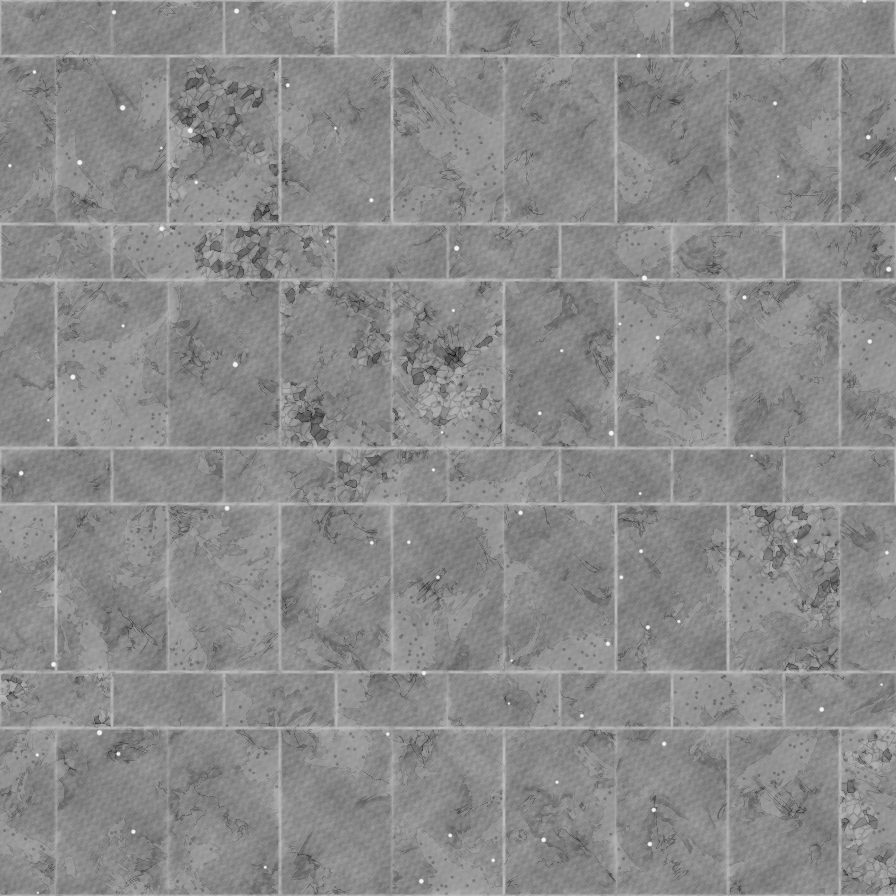
Give the GLSL for this texture, as a Shadertoy shader.

```glsl
// Grey stone wall: four pairs of a tall and a short course, eight stones across,
// shifted by half a stone. Layered sines make stains, veins and pale patches;
// cellular noise makes the pitted crust and the scattered white specks.

float hash(vec2 p) {
    vec3 q = fract(p.xyx * 0.1031);
    q += dot(q, q.yzx + 33.33);
    return fract((q.x + q.y) * q.z);
}

// Warped, rotated sine octaves, roughly -0.8 to 0.8
float clouds(vec2 p, int octaves) {
    float sum = 0.0, amp = 0.5;
    for (int i = 0; i < octaves; i++) {
        p += 0.45 * sin(p.yx * 1.3 + float(i) * 1.7);
        sum += amp * sin(p.x) * sin(p.y);
        p = mat2(1.6, 1.2, -1.2, 1.6) * p + 3.1;
        amp *= 0.58;
    }
    return sum;
}

// Nearest distance, second distance, random value of the nearest cell
vec3 cells(vec2 p) {
    vec2 base = floor(p);
    vec3 best = vec3(9.0, 9.0, 0.0);
    for (int y = -1; y <= 1; y++)
    for (int x = -1; x <= 1; x++) {
        vec2 id = base + vec2(x, y);
        vec2 point = id + vec2(hash(id), hash(id + 57.3));
        float d = distance(p, point);
        if (d < best.x) best = vec3(d, best.x, hash(id + 19.7));
        else best.y = min(best.y, d);
    }
    return best;
}

void mainImage(out vec4 fragColor, in vec2 fragCoord) {
    vec2 uv = fragCoord / iResolution.xy;
    float px = 1.0 / min(iResolution.x, iResolution.y);

    // Courses: the tall one fills the lower three quarters of each pair
    float pairY = fract(uv.y * 4.0);
    bool tall = pairY < 0.75;
    float row = floor(uv.y * 4.0) * 2.0 + (tall ? 0.0 : 1.0);
    float column = uv.x * 8.0 + (tall ? 0.5 : 0.0);
    vec2 stone = vec2(floor(column), row);
    vec2 size = vec2(0.125, tall ? 0.1875 : 0.0625);
    vec2 local = vec2(fract(column), tall ? pairY / 0.75 : (pairY - 0.75) * 4.0);
    vec2 edge = min(local, 1.0 - local) * size;

    // Each stone samples its own part of the noise
    float kind = hash(stone + 3.7);
    vec2 p = uv + 5.0 * vec2(hash(stone + 11.0), hash(stone + 23.0));

    // Base tone, soft mottling and diagonal grain
    float grey = 0.528 + 0.025 * (hash(stone + 41.0) - 0.5);
    grey += 0.06 * clouds(p * 45.0, 5);
    grey += 0.035 * clouds(uv * 260.0, 3);
    grey += 0.055 * clouds(vec2(uv.x + uv.y, uv.y - uv.x) * vec2(240.0, 560.0), 3);

    // Stains with one sharp side, and thin broken veins
    float stain = clouds(p * 27.0 + 9.0, 6);
    float broken = smoothstep(-0.1, 0.3, clouds(p * 38.0 + 31.0, 3));
    grey -= 0.10 * broken * smoothstep(0.0, 0.03, stain) * (1.0 - smoothstep(0.03, 0.3, stain));
    float vein = abs(clouds(p * 22.0 + 50.0, 6));
    grey -= 0.13 * broken * (1.0 - smoothstep(0.005, 0.035, vein));

    // Pale flaked patches, larger on some stones, with a dark rim
    float flake = clouds(p * 25.0 + 70.0, 6) - (kind > 0.62 ? 0.08 : 0.38);
    float patched = smoothstep(0.0, 0.035, flake);
    grey += 0.03 * smoothstep(-0.3, 0.1, flake);
    grey -= 0.05 * smoothstep(-0.06, 0.0, flake) * (1.0 - patched);
    grey = mix(grey, grey * 0.6 + 0.255, patched);

    // Fine pores on the patches
    vec3 pore = cells(uv * 125.0);
    grey -= 0.13 * patched * step(0.72, pore.z) * (1.0 - smoothstep(0.12, 0.32, pore.x));

    // Crumbled crust on a few stones: pale grains between dark pits
    float crustArea = smoothstep(-0.02, 0.18, clouds(p * 36.0 + 90.0, 4));
    float crust = step(0.84, hash(stone + 67.0)) * crustArea;
    vec3 crumb = cells(uv * 110.0 + 0.7 * clouds(uv * 150.0, 2));
    float gap = 1.0 - smoothstep(0.04, 0.3, crumb.y - crumb.x);
    float pit = smoothstep(0.62, 0.95, crumb.z);
    grey += crust * (0.07 + 0.06 * (crumb.z - 0.5) - 0.10 * gap - 0.24 * pit);

    // Worn pale joints with a faint dusty margin
    float wear = clouds(uv * 170.0, 4);
    float seam = 0.3 + 0.7 * hash(vec2(floor(column + 0.5), row + 83.0));
    vec2 offset = edge + 0.0007 * wear;
    vec2 lines = 1.0 - smoothstep(vec2(0.0005), vec2(0.0019 + px), offset);
    float joint = max(lines.x * seam, lines.y * 0.85);
    float dust = 1.0 - smoothstep(0.0, 0.011, min(edge.x, edge.y));
    grey += 0.07 * dust * smoothstep(-0.05, 0.4, clouds(uv * 40.0, 4));
    grey = mix(grey, 0.75, clamp(joint * (0.8 + 0.6 * wear), 0.0, 1.0));

    // Scattered white specks of differing size
    vec3 speck = cells(uv * 16.0 + 4.0);
    float radius = 0.0011 + 0.0018 * fract(speck.z * 37.0);
    float dotMask = 1.0 - smoothstep(radius - px, radius + px, speck.x / 16.0);
    grey = mix(grey, 0.95, dotMask * step(0.76, speck.z));

    fragColor = vec4(vec3(clamp(grey, 0.0, 1.0)), 1.0);
}
```
